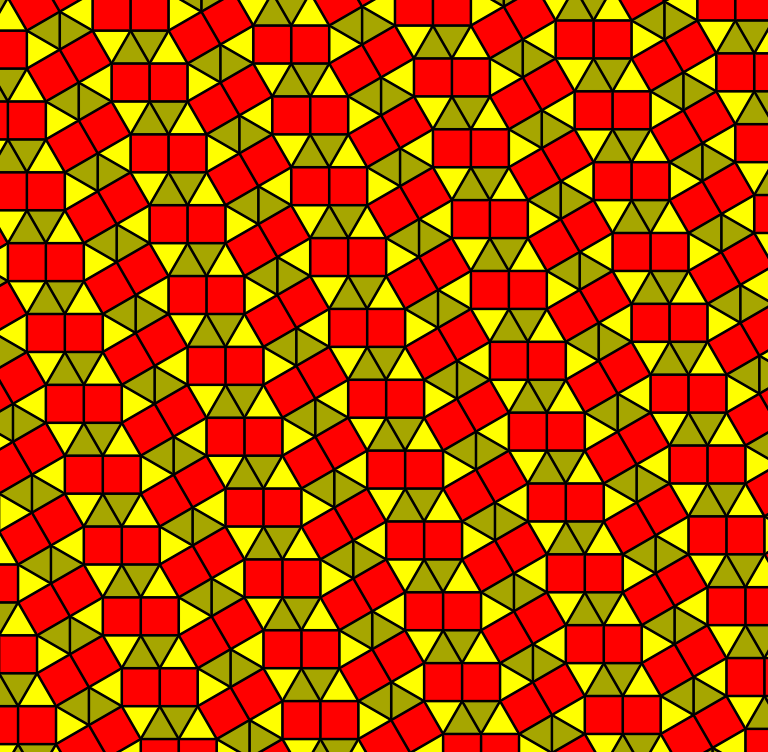
Write a Shadertoy shader that draws this pattern.

```glsl
const float UNITS_ACROSS = 20.23;               // tile edges per canvas width
const vec2 PATTERN_ORIGIN = vec2(-0.443, -1.267);
const float HALF_LINE = 0.034;
const float TRI_HEIGHT = 0.8660254;
const vec2 DOWN_STEP = vec2(0.5, 1.0 + TRI_HEIGHT);
const vec2 SIDE_STEP = vec2(2.5 + 2.0 * TRI_HEIGHT, TRI_HEIGHT);

const vec3 RED = vec3(1.0, 0.0, 0.0);
const vec3 YELLOW = vec3(1.0, 1.0, 0.0);
const vec3 OLIVE = vec3(0.65, 0.65, 0.0);
const vec3 LINE = vec3(0.0);

float cross2(vec2 a, vec2 b) { return a.x * b.y - a.y * b.x; }

float gridDistance(float x) { return abs(x - round(x)); }

// Move to the nearest column of cells
vec2 foldColumns(vec2 p) {
    return p - SIDE_STEP * round(cross2(DOWN_STEP, p) / cross2(DOWN_STEP, SIDE_STEP));
}

// Move to one cell: a square pair with a triangle strip after it
vec2 foldRows(vec2 p) {
    return p - DOWN_STEP * floor((p.y + 0.5) / DOWN_STEP.y);
}

// Turn by thirty degrees and mirror
vec2 turnAndMirror(vec2 p) {
    return vec2(-dot(p, vec2(TRI_HEIGHT, -0.5)), dot(p, vec2(0.5, TRI_HEIGHT)));
}

float stripHeight(vec2 cell) { return (cell.y - 0.5) / TRI_HEIGHT; }

bool insideCell(vec2 cell) {
    return abs(cell.x - 0.5 * max(stripHeight(cell), 0.0)) < 1.0;
}

// Colour in rgb, distance to the nearest tile edge in a
vec4 cellTile(vec2 cell) {
    float t = stripHeight(cell);
    if (t < 0.0) {
        float edge = min(gridDistance(cell.x), 0.5 - abs(cell.y));
        return vec4(RED, edge);
    }
    // Skewed axes whose integer lines are the triangle sides
    float a = cell.x + 1.0 - 0.5 * t;
    float b = a + t;
    float edge = min(min(gridDistance(a), gridDistance(b)), min(t, 1.0 - t));
    bool middle = b > 1.0 && b < 2.0;
    return vec4(middle ? OLIVE : YELLOW, edge * TRI_HEIGHT);
}

void mainImage(out vec4 fragColor, in vec2 fragCoord) {
    float pixel = UNITS_ACROSS / iResolution.x;
    vec2 p = (fragCoord - 0.5 * iResolution.xy) * pixel;
    p = vec2(p.x, -p.y) - PATTERN_ORIGIN;

    // Straight columns alternate with turned ones
    vec2 cell = foldRows(foldColumns(p));
    if (!insideCell(cell)) {
        cell = foldRows(turnAndMirror(foldColumns(p - 0.5 * SIDE_STEP)));
    }

    vec4 tile = cellTile(cell);
    float fill = smoothstep(HALF_LINE - 0.6 * pixel, HALF_LINE + 0.6 * pixel, tile.a);
    fragColor = vec4(mix(LINE, tile.rgb, fill), 1.0);
}
```
